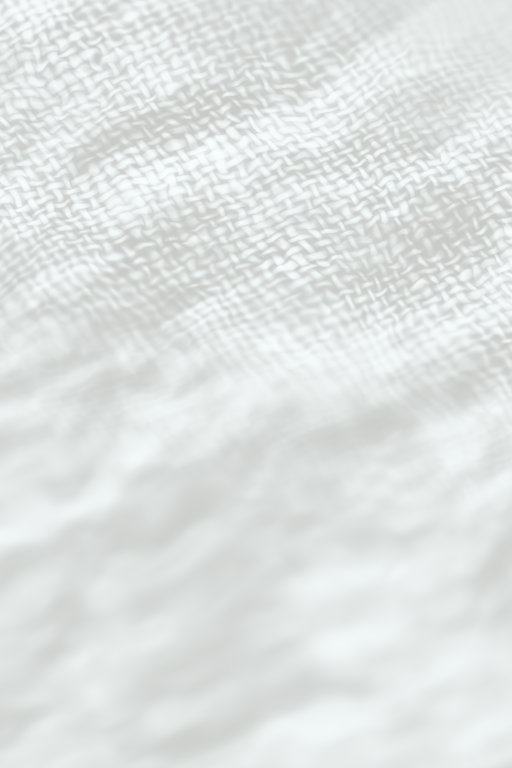
A Shadertoy shader for this texture:

```glsl
// White gauze photographed with a shallow depth of field: a skewed plain weave
// lies over soft diagonal folds. The weave is averaged over a lens disc whose
// radius grows away from a tilted band of focus; the folds are stretched noise.

const vec3 SHADOW = vec3(0.775, 0.783, 0.770);
const vec3 LIGHT = vec3(0.957, 0.980, 0.980);
const float MEAN_TONE = 0.57;
const float TONE_RANGE = 0.52;      // soft limit either side of the mean

const float FOLD_ANGLE = 0.45;      // radians above horizontal
const float FOLD_CONTRAST = 1.45;
const float MOTTLE_CONTRAST = 0.30;
const float WARP_ANGLE = 0.36;      // rising threads
const float WEFT_ANGLE = -0.92;     // falling threads
const float WARP_STEP = 0.0265;     // thread spacing, in canvas widths
const float WEFT_STEP = 0.0210;
const float WEAVE_CONTRAST = 1.15;
const float WEAVE_MEAN = 0.47;

const float FOCUS_HEIGHT = 1.25;    // at the left edge, in canvas widths
const float FOCUS_TILT = -0.17;
const float FOCUS_HALF = 0.17;
const float BLUR_RATE = 0.048;
const float MIN_BLUR = 0.0013;
const float MAX_BLUR = 0.026;
const int LENS_TAPS = 40;
const float GOLDEN_ANGLE = 2.39996;
const float PI = 3.14159;

float hash(vec2 p) {
    return fract(sin(dot(p, vec2(127.1, 311.7))) * 43758.5453);
}

float noise(vec2 p) {
    vec2 i = floor(p), f = fract(p);
    f = f * f * f * (f * (f * 6.0 - 15.0) + 10.0);
    return mix(mix(hash(i), hash(i + vec2(1, 0)), f.x),
               mix(hash(i + vec2(0, 1)), hash(i + vec2(1, 1)), f.x), f.y);
}

vec2 noise2(vec2 p) {
    return vec2(noise(p), noise(p + 19.3)) - 0.5;
}

vec2 direction(float angle) {
    return vec2(cos(angle), sin(angle));
}

// Rounded thread: across is 0..1 over its lane, lift is -1 under to 1 over.
float thread(float across, float lift, float width) {
    float x = (2.0 * across - 1.0) / width;
    return pow(max(1.0 - x * x, 0.0), 0.6) * (0.56 + 0.44 * lift);
}

// Plain weave on unit cells: each thread passes over and under in turn.
float weave(vec2 q) {
    vec2 lane = floor(q), f = fract(q);
    vec2 side = 1.0 - 2.0 * mod(lane, 2.0);
    float warpWidth = mix(0.50, 0.85, hash(vec2(lane.y, 3.0)));
    float weftWidth = mix(0.42, 0.78, hash(vec2(lane.x, 8.0)));
    float warp = thread(f.y, sin(PI * q.x) * side.y, warpWidth);
    float weft = thread(f.x, -sin(PI * q.y) * side.x, weftWidth);
    float fuzz = noise(q * vec2(2.0, 5.0)) + noise(q * vec2(5.0, 2.5) + 40.0) - 1.0;
    return max(warp, weft) + 0.26 * fuzz;
}

// Diagonal fold axes, closer together towards the far edge.
vec2 foldAxes(vec2 p) {
    vec2 along = direction(FOLD_ANGLE);
    vec2 r = vec2(dot(p, along), dot(p, vec2(-along.y, along.x)));
    r += 0.07 * noise2(p * 3.3 + 4.0) + 0.018 * noise2(p * 12.0 + 61.0);
    r.y += 0.14 * r.y * r.y;
    return r;
}

float folds(vec2 r) {
    float broad = noise(r * vec2(2.6, 9.0) + 11.0);
    float middle = noise(r * vec2(5.5, 17.0) + 27.0);
    float small = noise(r * vec2(12.0, 29.0) + 43.0);
    return 0.42 * broad + 0.37 * middle + 0.21 * small - 0.5;
}

void mainImage(out vec4 fragColor, in vec2 fragCoord) {
    vec2 p = fragCoord / iResolution.x;
    float top = iResolution.y / iResolution.x;

    // Lens blur from the distance to the band of focus
    float offFocus = abs(p.y - FOCUS_HEIGHT - FOCUS_TILT * p.x);
    float blur = MIN_BLUR + BLUR_RATE * max(offFocus - FOCUS_HALF, 0.0);
    blur = min(blur, MAX_BLUR);

    // Weave coordinates, pulled out of line by the crumpled cloth
    mat2 toCells = inverse(mat2(direction(WARP_ANGLE) * WARP_STEP,
                                direction(WEFT_ANGLE) * WEFT_STEP));
    vec2 pull = 0.045 * noise2(p * 6.0) + 0.010 * noise2(p * 19.0 + 7.0)
              + 0.009 * noise2(p * 47.0 + 31.0);
    vec2 cell = toCells * (p + pull);

    // Average the weave over a spiral of points in the lens disc
    float cloth = 0.0;
    for (int i = 0; i < LENS_TAPS; i++) {
        float k = float(i) + 0.5;
        float radius = blur * sqrt(k / float(LENS_TAPS));
        cloth += weave(cell + toCells * (direction(k * GOLDEN_ANGLE) * radius));
    }
    cloth = cloth / float(LENS_TAPS) - WEAVE_MEAN;
    float visible = 1.0 - smoothstep(0.014, MAX_BLUR, blur);
    visible *= mix(0.55, 1.15, noise(p * vec2(7.0, 11.0) + 53.0));

    // Blurred knots and slubs, strongest just outside the focus
    vec2 r = foldAxes(p);
    float mottle = noise(r * vec2(26.0, 40.0) + 71.0) - 0.5;
    mottle *= 1.0 - 0.70 * smoothstep(0.35, 0.9, offFocus);

    // Combine, fade the far corner into pale haze and soften the extremes
    float tone = FOLD_CONTRAST * folds(r) + MOTTLE_CONTRAST * mottle
               + WEAVE_CONTRAST * visible * cloth;
    float haze = smoothstep(0.50, 0.0, length(p - vec2(1.0, top)));
    tone = mix(tone, 0.08, 0.75 * haze);
    tone = MEAN_TONE + TONE_RANGE * tanh(tone / TONE_RANGE);
    fragColor = vec4(mix(SHADOW, LIGHT, tone), 1.0);
}
```
